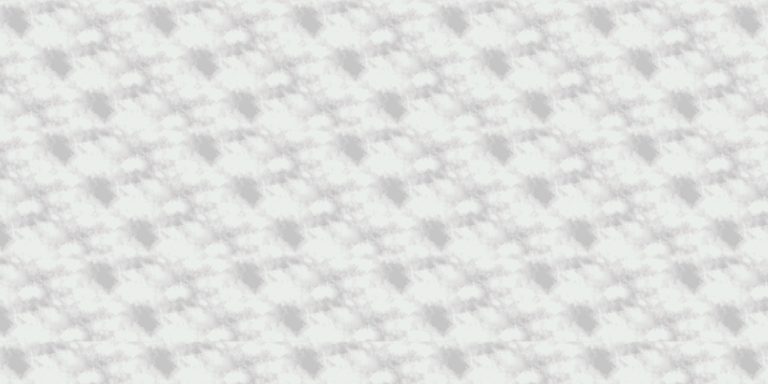
Write a Shadertoy shader that draws this texture.

```glsl
// Pale grey cloud cover repeating on a slanted lattice: 5.25 repeats across,
// 9 rows down in bands of three that step sideways, with one seam near the bottom.
// Each cell holds soft scattered puffs, frayed by noise that wraps with the cell.

// Lattice steps in canvas heights: one row down, and the short cross diagonal
const mat2 LATTICE = mat2(0.109, 0.1111, 0.163, -0.2222);

float hash(vec2 p) {
    vec3 q = fract(vec3(p.xyx) * 0.1031);
    q += dot(q, q.yzx + 33.33);
    return fract((q.x + q.y) * q.z);
}

// Value noise that wraps after the given number of cells
float wrappedNoise(vec2 p, vec2 period) {
    vec2 cell = floor(p);
    vec2 f = fract(p);
    f = f * f * (3.0 - 2.0 * f);
    float a = hash(mod(cell, period));
    float b = hash(mod(cell + vec2(1, 0), period));
    float c = hash(mod(cell + vec2(0, 1), period));
    float d = hash(mod(cell + vec2(1, 1), period));
    return mix(mix(a, b, f.x), mix(c, d, f.x), f.y);
}

float fbm(vec2 cellPos) {
    vec2 period = vec2(2, 4);
    float sum = 0.0;
    float weight = 0.5;
    float total = 0.0;
    for (int i = 0; i < 5; i++) {
        sum += weight * wrappedNoise(cellPos * period, period);
        total += weight;
        period *= 2.0;
        weight *= 0.82;
    }
    return sum / total;
}

// Offset to the nearest repeat of a point in the cell, in canvas heights
vec2 nearestRepeat(vec2 cellPos, vec2 center) {
    return LATTICE * (fract(cellPos - center + 0.5) - 0.5);
}

// Union of soft, wide domes scattered over one cell
float puffs(vec2 cellPos) {
    float height = 0.0;
    for (int i = 0; i < 12; i++) {
        float n = float(i);
        vec2 jitter = vec2(hash(vec2(n, 3.0)), hash(vec2(n, 8.0))) - 0.5;
        vec2 center = vec2(0.7549, 0.5698) * n + 0.3 * jitter;
        float radius = mix(0.028, 0.054, hash(vec2(n, 17.0)));
        vec2 d = nearestRepeat(cellPos, center) / (radius * vec2(1.35, 0.75));
        float dome = max(1.0 - dot(d, d), 0.0);
        // The underside of each puff is slightly shaded
        height = max(height, dome * (1.0 - 0.2 * d.y));
    }
    return height;
}

float cloudTone(vec2 p, float band) {
    // Every band of three rows slips sideways against the lattice
    p.x += 0.213 * (band - 1.0);
    vec2 cellPos = inverse(LATTICE) * (p - vec2(0.927, 0.404));

    // Fray the puffs with wrapped noise
    float wisps = fbm(cellPos);
    vec2 warp = vec2(wisps, fbm(cellPos + 0.37)) - 0.5;
    vec2 frayed = cellPos + inverse(LATTICE) * (0.05 * warp);

    // Dark slanted notch between clouds, once per repeat
    vec2 notch = nearestRepeat(frayed, vec2(0.0));
    notch.x -= 0.25 * notch.y;
    notch /= vec2(0.012, 0.028);
    return 0.48 * puffs(frayed) + 0.95 * wisps - 0.2 * exp(-dot(notch, notch));
}

vec3 cloudColor(vec2 uv) {
    // Rows run downward and restart after the eighth, leaving the seam
    vec2 p = vec2(uv.x, mod(1.0 - uv.y, 8.0 / 9.0));

    // Neighbouring bands melt together in a narrow strip
    float along = 3.0 * p.y - 0.5;
    float band = floor(along);
    float blend = smoothstep(0.46, 0.54, fract(along));
    float tone = mix(cloudTone(p, band), cloudTone(p, band + 1.0), blend);

    vec3 shadow = vec3(0.775, 0.775, 0.775);
    vec3 haze = vec3(0.866, 0.857, 0.861);
    vec3 light = vec3(0.922, 0.937, 0.922);
    vec3 color = mix(shadow, haze, clamp((tone - 0.45) / 0.25, 0.0, 1.0));
    return mix(color, light, clamp((tone - 0.70) / 0.25, 0.0, 1.0));
}

void mainImage(out vec4 fragColor, in vec2 fragCoord) {
    // Four samples smooth the seam and the fine grain
    vec3 sum = vec3(0.0);
    for (int i = 0; i < 4; i++) {
        vec2 offset = vec2(i % 2, i / 2) * 0.5 - 0.25;
        sum += cloudColor((fragCoord + offset) / iResolution.y);
    }
    fragColor = vec4(sum / 4.0, 1.0);
}
```
